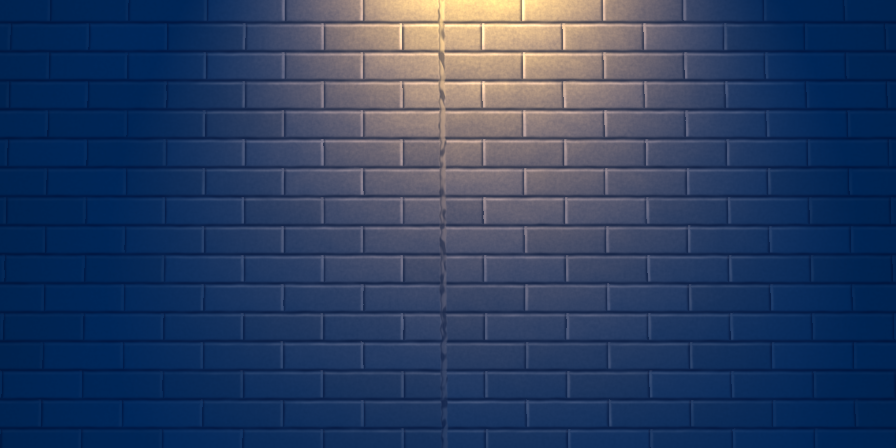
Give the GLSL for this texture, as a Shadertoy shader.

```glsl
vec2 hashGradient(vec2 cell) {
    vec2 h = vec2(dot(cell, vec2(127.1, 311.7)), dot(cell, vec2(269.5, 183.3)));
    return fract(sin(h) * 43758.5) * 2.0 - 1.0;
}

float gradientNoise(vec2 p) {
    vec2 i = floor(p), f = fract(p);
    vec2 w = f * f * f * (f * (f * 6.0 - 15.0) + 10.0);
    vec2 e = vec2(0.0, 1.0);
    float low = mix(dot(hashGradient(i), f),
                    dot(hashGradient(i + e.yx), f - e.yx), w.x);
    float high = mix(dot(hashGradient(i + e.xy), f - e.xy),
                     dot(hashGradient(i + e.yy), f - e.yy), w.x);
    return mix(low, high, w.y);
}

// Soft line of the given half width around distance zero
float softLine(float dist, float width) {
    return exp(-dist * dist / (width * width));
}

// Pool of light that widens and fades below the lamp
float lampLight(vec2 p) {
    float drop = 1.0 - p.y;
    float offset = (p.x - 1.08) / (0.28 + 0.32 * drop);
    return max(1.2 * exp(-2.05 * drop - 0.5 * offset * offset) - 0.07, 0.0);
}

// Navy shadows through mauve to warm cream
vec3 wallColour(float light) {
    return vec3(light, 0.15 + light * (0.52 + 0.16 * light), 0.345 + 0.24 * light);
}

void mainImage(out vec4 fragColor, in vec2 fragCoord) {
    vec2 p = fragCoord / iResolution.y;
    p.x += 1.0 - 0.5 * iResolution.x / iResolution.y;
    float light = lampLight(p);

    // Slightly uneven brick edges
    vec2 wobbled = p + 0.0014 * vec2(gradientNoise(p * 30.0),
                                     gradientNoise(p * 27.0 + 17.0));
    float drop = 1.0 - wobbled.y;

    // Courses, with every other one shifted by half a brick
    float rowHeight = 0.0647;
    float rowPos = (drop - 0.0508) / rowHeight;
    float row = floor(rowPos);
    float shift = mod(row, 2.0) < 0.5 ? 0.5 : 0.0;

    // Bricks spread outwards on both sides of the central seam
    float fromSeam = wobbled.x - (0.985 + 0.007 * drop);
    float side = fromSeam < 0.0 ? -1.0 : 1.0;
    float pitch = side < 0.0 ? mix(0.1745, 0.1803, drop) : mix(0.180, 0.184, drop);
    float along = abs(fromSeam) / pitch + shift;
    float column = floor(along);

    // Distances to the four sides of the brick
    float top = (rowPos - row) * rowHeight;
    float bottom = rowHeight - top;
    float inner = (along - max(column, shift)) * pitch;
    float outer = (column + 1.0 - along) * pitch;

    // Brick face: tone per brick, mottling and grain
    vec2 tone = hashGradient(vec2(column * side + 0.5 * side, row));
    float mottle = gradientNoise(p * vec2(22.0, 34.0));
    float grain = gradientNoise(p * 120.0) + 0.6 * gradientNoise(p * 235.0);
    float face = light * (1.0 + 0.06 * tone.x + 0.10 * mottle + 0.08 * grain);
    face *= 1.0 - 0.08 * smoothstep(0.015, 0.06, top);
    vec3 colour = wallColour(face);
    colour *= 1.0 + 0.03 * tone.y + 0.03 * grain;

    // Shadowed joints below the bricks and on their far sides
    float joint = max(softLine(min(top + 0.001, bottom - 0.001), 0.0036),
                      0.8 * softLine(outer - 0.001, 0.0036));
    joint *= 0.9 + 0.4 * gradientNoise(p * 26.0 + 5.0);
    vec3 shade = vec3(0.0, 0.085, 0.25) + light * vec3(0.34, 0.22, 0.06);
    colour = mix(colour, shade, 0.9 * clamp(joint, 0.0, 1.0));

    // Bright rims facing the lamp
    float rim = max(0.85 * softLine(top - 0.0062, 0.0030),
                    softLine(inner - 0.0032, 0.0034) * smoothstep(0.002, 0.007, bottom));
    rim *= 0.85 + 0.7 * gradientNoise(p * 24.0 + 9.0);
    float reach = 0.3 + 0.7 * smoothstep(0.0, 0.12, light);
    colour += rim * reach * (0.085 + 0.30 * light) * vec3(1.0, 0.80, 0.66);

    // Rough mortar seam with dark pits
    float ragged = fromSeam + 0.005 * gradientNoise(vec2(3.0, p.y * 55.0));
    float seam = smoothstep(0.0095, 0.004, abs(ragged));
    float pits = smoothstep(-0.05, 0.25, gradientNoise(vec2(p.x * 60.0, p.y * 36.0)));
    vec3 mortar = wallColour(light * 1.05 + 0.06);
    mortar = mix(mortar, shade, 0.75 * pits);
    mortar = mix(mortar, shade, 0.5 * softLine(ragged + 0.005, 0.003));
    colour = mix(colour, mortar, 0.85 * seam);

    // Gentle darkening towards the sides
    colour *= 1.0 - 0.10 * smoothstep(0.7, 1.1, abs(p.x - 1.0));
    fragColor = vec4(clamp(colour, 0.0, 1.0), 1.0);
}
```
